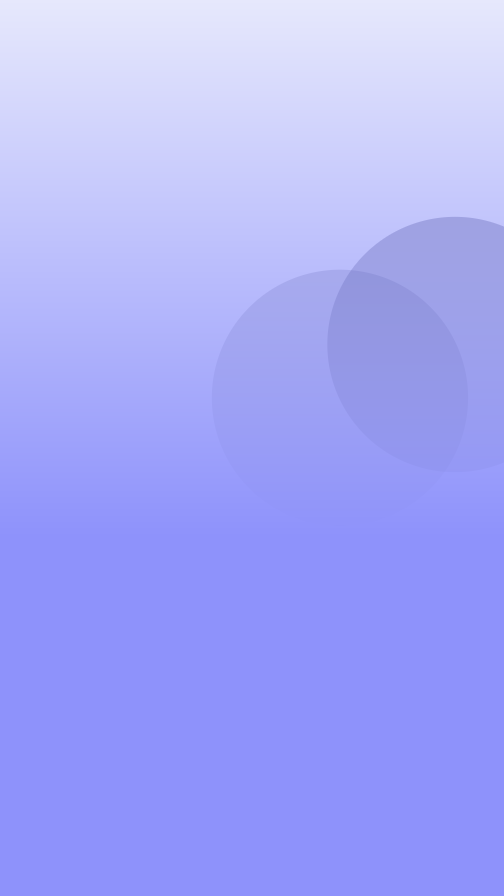
Write a WebGL 1 fragment shader that draws this background.

```glsl
precision highp float;
// Periwinkle sky gradient with two overlapping translucent discs that fade downward.

uniform vec2 u_resolution;

const vec3 SKY_TOP = vec3(0.902, 0.910, 0.990);
const vec3 SKY_BASE = vec3(0.557, 0.573, 0.984);
const vec3 DISC_TINT = vec3(0.390, 0.405, 0.715);
const float HORIZON = 0.401;

// Vertical gradient above the horizon, flat colour below it
vec3 skyColor(float height) {
  return mix(SKY_BASE, SKY_TOP, clamp((height - HORIZON) / (1.0 - HORIZON), 0.0, 1.0));
}

// Disc whose opacity runs from fade.x at its bottom to fade.y at its top
vec3 addDisc(vec3 base, vec2 point, vec2 center, float radius, vec2 fade, float pixel) {
  vec2 offset = point - center;
  float coverage = clamp(0.5 - (length(offset) - radius) / pixel, 0.0, 1.0);
  float rise = clamp(0.5 + 0.5 * offset.y / radius, 0.0, 1.0);
  return mix(base, DISC_TINT, coverage * mix(fade.x, fade.y, rise));
}

void main() {
  // Height spans 0 to 1; a 9:16 canvas is 0.5625 wide
  vec2 uv = gl_FragCoord.xy / u_resolution;
  float aspect = u_resolution.x / u_resolution.y;
  vec2 point = vec2(uv.x * aspect, uv.y);
  float pixel = 1.0 / u_resolution.y;

  vec3 color = skyColor(uv.y);

  // Pale left disc, then the darker one cut by the right edge
  color = addDisc(color, point, vec2(0.6745 * aspect, 0.5560), 0.1430, vec2(0.01, 0.215), pixel);
  color = addDisc(color, point, vec2(0.9028 * aspect, 0.6155), 0.1425, vec2(0.08, 0.375), pixel);

  gl_FragColor = vec4(color, 1.0);
}
```
